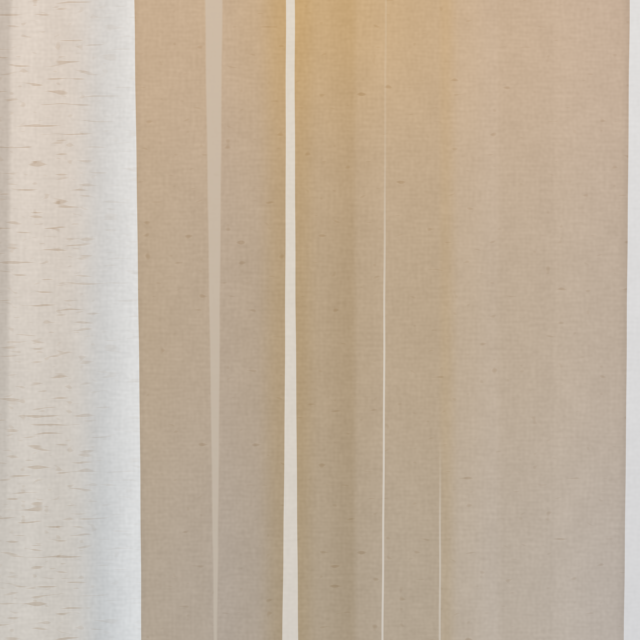
Write a Shadertoy shader that draws this texture.

```glsl
// Backlit linen curtains: a pale sheer on the left and a beige drape with soft folds.
// Interpolated fold profiles shade the drape, tapered distance bands open bright slits,
// and stretched gradient noise supplies the weave, slubs and flecks.

const int FOLD_COUNT = 16;
// Each fold: horizontal position, lightness offset, warmth offset.
const vec3 FOLDS[FOLD_COUNT] = vec3[](
    vec3(0.210, 0.005, 0.000), vec3(0.315, 0.005, -0.010),
    vec3(0.350, 0.000, -0.020), vec3(0.395, -0.006, -0.012),
    vec3(0.440, -0.032, 0.035), vec3(0.468, -0.030, 0.045),
    vec3(0.500, -0.012, 0.018), vec3(0.548, -0.040, 0.025),
    vec3(0.562, -0.004, 0.012), vec3(0.600, 0.008, 0.008),
    vec3(0.682, 0.000, 0.010), vec3(0.695, 0.004, 0.026),
    vec3(0.720, 0.025, -0.004), vec3(0.772, 0.030, -0.016),
    vec3(0.787, 0.014, -0.012), vec3(0.980, 0.012, -0.030));

vec2 hashGradient(vec2 cell) {
    vec3 h = fract(cell.xyx * vec3(0.1031, 0.1030, 0.0973));
    h += dot(h, h.yzx + 33.33);
    float angle = 6.2832 * fract((h.x + h.y) * h.z);
    return vec2(cos(angle), sin(angle));
}

float gradientNoise(vec2 p) {
    vec2 cell = floor(p), f = fract(p);
    vec2 u = f * f * f * (f * (f * 6.0 - 15.0) + 10.0);
    float a = dot(hashGradient(cell), f);
    float b = dot(hashGradient(cell + vec2(1, 0)), f - vec2(1, 0));
    float c = dot(hashGradient(cell + vec2(0, 1)), f - vec2(0, 1));
    float d = dot(hashGradient(cell + vec2(1, 1)), f - vec2(1, 1));
    return mix(mix(a, b, u.x), mix(c, d, u.x), u.y);
}

float bell(float x, float center, float width) {
    float d = (x - center) / width;
    return exp(-d * d);
}

float band(float x, float center, float halfWidth, float softness) {
    return 1.0 - smoothstep(halfWidth - softness, halfWidth + softness, abs(x - center));
}

// Lightness and warmth of the drape at x.
vec2 foldProfile(float x) {
    vec2 value = FOLDS[0].yz;
    for (int i = 1; i < FOLD_COUNT; i++) {
        value = mix(value, FOLDS[i].yz, smoothstep(FOLDS[i - 1].x, FOLDS[i].x, x));
    }
    return value;
}

// Fine crossed threads plus broad mottling.
float weave(vec2 p) {
    float weft = gradientNoise(p * vec2(38.0, 210.0));
    float warp = gradientNoise(p * vec2(190.0, 32.0) + 17.0);
    float grain = gradientNoise(p * 170.0 + 41.0);
    float mottle = gradientNoise(p * vec2(24.0, 18.0) + 63.0);
    return 0.35 * weft + 0.25 * warp + 0.35 * grain + 0.25 * mottle;
}

// Sparse thick threads running across the cloth.
float slubs(vec2 p, vec2 frequency, float threshold) {
    return smoothstep(threshold, threshold + 0.25, gradientNoise(p * frequency));
}

vec3 sheerColor(vec2 p) {
    vec3 warmSide = mix(vec3(0.795, 0.775, 0.745), vec3(0.855, 0.805, 0.755), smoothstep(0.05, 0.95, p.y));
    vec3 coolSide = mix(vec3(0.825, 0.835, 0.840), vec3(0.870, 0.855, 0.835), p.y);
    vec3 color = mix(warmSide, coolSide, smoothstep(0.09, 0.20, p.x));
    color -= vec3(0.045, 0.035, 0.025) * bell(p.x, 0.155, 0.025) * (1.0 - 0.5 * p.y);
    color += 0.018 * bell(p.x, 0.045, 0.025) + 0.025 * smoothstep(0.185, 0.215, p.x);
    color -= 0.075 * (1.0 - smoothstep(0.004, 0.014, p.x - 0.008 * p.y)) * smoothstep(0.0, 0.6, p.y);
    float threads = slubs(p, vec2(26.0, 150.0), 0.24) + 0.6 * slubs(p + 3.7, vec2(55.0, 130.0), 0.30);
    float coverage = 0.25 + 0.75 * band(p.x, 0.07, 0.07, 0.05);
    color -= vec3(0.055, 0.075, 0.095) * threads * coverage;
    return color + 0.055 * weave(p);
}

vec3 drapeColor(vec2 p) {
    vec3 color = mix(vec3(0.690, 0.637, 0.570), vec3(0.722, 0.645, 0.550), smoothstep(0.0, 0.55, p.y));
    color = mix(color, vec3(0.778, 0.676, 0.563), smoothstep(0.45, 1.0, p.y));
    vec2 fold = foldProfile(p.x);
    color += fold.x * mix(1.1, 0.65, p.y) + fold.y * vec3(0.2, -0.15, -1.0);
    color += vec3(0.025, 0.030, 0.035) * smoothstep(0.55, 0.92, p.x) * (1.0 - p.y);
    // Warm light near the rail, and a lighter overlap beside the far folds.
    float glow = bell(p.x, 0.52, 0.18) * bell(p.y, 1.03, 0.22);
    color += vec3(0.022, 0.004, -0.040) * glow;
    color += 0.010 * smoothstep(0.862, 0.870, p.x) * (1.0 - smoothstep(0.87, 0.96, p.x));
    color -= vec3(0.05, 0.06, 0.07) * slubs(p + 9.3, vec2(48.0, 95.0), 0.40);
    return color + 0.050 * weave(p);
}

void mainImage(out vec4 fragColor, in vec2 fragCoord) {
    vec2 p = fragCoord / iResolution.xy;
    float soft = 0.0014, drop = 1.0 - p.y;
    float sway = 0.0012 * gradientNoise(vec2(2.3, p.y * 7.0));
    float x = p.x + sway;

    // Drape between its two gently slanted edges.
    float leftEdge = 0.221 - 0.011 * pow(p.y, 1.3);
    float rightEdge = mix(0.975, 0.984, p.y);
    float inside = smoothstep(-soft, soft, x - leftEdge) * smoothstep(-soft, soft, rightEdge - x);
    vec3 paleLight = mix(vec3(0.835, 0.835, 0.840), vec3(0.885, 0.875, 0.865), p.y);
    vec3 backdrop = mix(sheerColor(p), paleLight + 0.03 * weave(p), step(0.5, p.x));
    vec3 drape = drapeColor(p);
    drape *= 1.0 - 0.045 * bell(x, rightEdge, 0.008) - 0.025 * bell(x, leftEdge, 0.007);

    // Bright slits, wide through to hairline.
    vec3 slitLight = mix(vec3(0.835, 0.810, 0.775), vec3(0.885, 0.845, 0.785), p.y);
    float veil = band(x, mix(0.337, 0.334, p.y), mix(0.0025, 0.0135, p.y), 0.0022);
    drape = mix(drape, mix(vec3(0.755, 0.715, 0.660), vec3(0.815, 0.745, 0.665), p.y), 0.85 * veil);
    float opening = band(x, 0.4538, 0.0070 + 0.0055 * drop * drop, soft);
    drape = mix(drape, slitLight + 0.03 * weave(p), opening);
    float hairline = band(x, mix(0.598, 0.603, p.y), 0.0016, soft);
    drape = mix(drape, slitLight, hairline * mix(0.15, 0.85, smoothstep(0.15, 0.6, drop)));
    float glint = band(x, 0.6875, 0.0016, soft) * smoothstep(0.66, 0.88, drop);
    drape = mix(drape, slitLight, 0.55 * glint);

    fragColor = vec4(clamp(mix(backdrop, drape, inside), 0.0, 1.0), 1.0);
}
```
